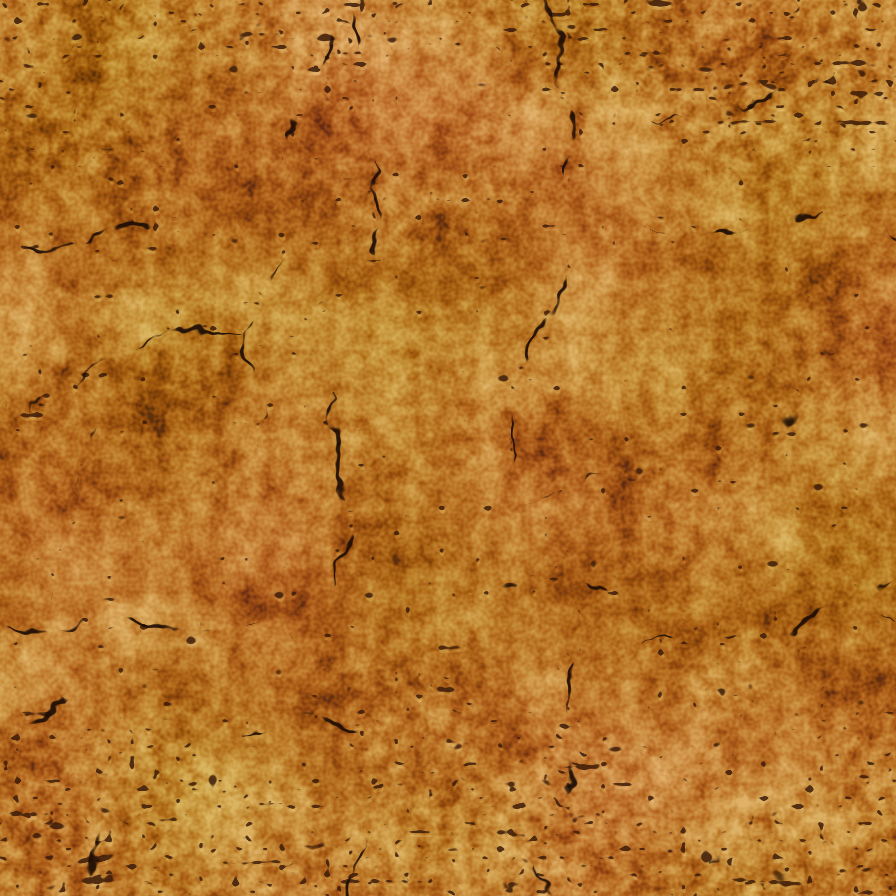
Reproduce this texture procedurally as a Shadertoy shader.

```glsl
// Weathered ochre plaster: rusty stain bands, pale flecks, pits and broken cracks.
// Layers of gradient noise add up to one tone, which a five-colour ramp turns into
// pigment; wandering crack segments and thresholded pits are then inked on top.

const vec3 INK   = vec3(0.11, 0.05, 0.02);
const vec3 UMBER = vec3(0.38, 0.18, 0.06);
const vec3 BROWN = vec3(0.55, 0.27, 0.05);
const vec3 RUST  = vec3(0.66, 0.36, 0.08);
const vec3 OCHRE = vec3(0.73, 0.46, 0.15);
const vec3 STRAW = vec3(0.79, 0.57, 0.25);
const vec3 CREAM = vec3(0.87, 0.70, 0.40);
const int CRACKS = 22;

float hash(vec2 p) {
    vec3 q = fract(vec3(p.xyx) * 0.1031);
    q += dot(q, q.yzx + 33.33);
    return fract((q.x + q.y) * q.z);
}

float gradientDot(vec2 cell, vec2 offset) {
    float angle = 6.2832 * hash(cell);
    return dot(vec2(cos(angle), sin(angle)), offset);
}

// Gradient noise scaled to a standard deviation of about one.
float noise(vec2 p) {
    vec2 i = floor(p), f = p - i;
    vec2 u = f * f * f * (f * (f * 6.0 - 15.0) + 10.0);
    vec2 e = vec2(1.0, 0.0);
    float low = mix(gradientDot(i, f), gradientDot(i + e.xy, f - e.xy), u.x);
    float high = mix(gradientDot(i + e.yx, f - e.yx), gradientDot(i + e.xx, f - e.xx), u.x);
    return 4.7 * mix(low, high, u.y);
}

float fbm(vec2 p, int octaves) {
    float sum = 0.0, amplitude = 0.87;
    for (int i = 0; i < octaves; i++) {
        sum += amplitude * noise(p);
        p = p * 2.03 + vec2(17.3, 9.1);
        amplitude *= 0.5;
    }
    return sum;
}

// Stain with a crisp wavy lower edge that fades out upwards.
float stainBand(vec2 p, float height, float fade) {
    float d = p.y - height - 0.022 * noise(vec2(p.x * 3.0, height * 40.0))
            - 0.005 * noise(p * 22.0);
    return smoothstep(-0.025, 0.012, d) * exp(-max(d, 0.0) / fade);
}

// Distance to a bowed segment that repeats across the canvas edges.
float crackDistance(vec2 p, vec2 centre, float angle, float len, float bow) {
    vec2 q = fract(p - centre + 0.5) - 0.5;
    vec2 dir = vec2(cos(angle), sin(angle));
    float along = dot(q, dir), reach = 0.5 * len;
    float t = clamp(along / reach, -1.0, 1.0);
    float across = dot(q, vec2(-dir.y, dir.x)) - bow * len * (1.0 - t * t);
    return length(vec2(along - t * reach, across)) + 0.002 * smoothstep(0.6, 1.0, abs(t));
}

float nearestCrack(vec2 p) {
    float nearest = 1.0;
    for (int i = 0; i < CRACKS; i++) {
        float k = float(i);
        vec2 centre = fract(vec2(0.31, 0.62) + k * vec2(0.7549, 0.5698));
        float steep = step(0.55, hash(vec2(k, 3.0)));
        float angle = mix(0.9 * (hash(vec2(k, 7.0)) - 0.5), 1.1 + 0.7 * hash(vec2(k, 11.0)), steep);
        float len = mix(0.1, 0.36, hash(vec2(k, 19.0)));
        float bow = 0.3 * (hash(vec2(k, 23.0)) - 0.5);
        nearest = min(nearest, crackDistance(p, centre, angle, len, bow));
    }
    return nearest;
}

// Small round pits plus torn horizontal dashes where the surface is rough.
float pits(vec2 p, float rough) {
    float dots = noise(p * vec2(78.0, 105.0) + 5.0) - 2.3 + 0.55 * rough;
    float holes = noise(p * vec2(40.0, 58.0) + 31.0) - 2.55 + 0.35 * rough;
    float dashes = noise(p * vec2(13.0, 92.0) + 63.0) + 0.35 * noise(p * 85.0) - 2.9 + 0.8 * rough;
    return smoothstep(0.0, 0.45, max(max(dots, holes), dashes));
}

vec3 pigment(float tone) {
    vec3 c = mix(UMBER, BROWN, smoothstep(-2.4, -1.55, tone));
    c = mix(c, RUST, clamp((tone + 1.55) / 0.8, 0.0, 1.0));
    c = mix(c, OCHRE, clamp((tone + 0.75) / 0.9, 0.0, 1.0));
    c = mix(c, STRAW, clamp((tone - 0.15) / 1.05, 0.0, 1.0));
    return mix(c, CREAM, clamp((tone - 1.2) / 1.6, 0.0, 1.0));
}

void mainImage(out vec4 fragColor, in vec2 fragCoord) {
    vec2 p = fragCoord / iResolution.y;
    float pixel = 1.0 / iResolution.y;

    // Cracks wander with the warped plane and open only here and there
    vec2 warp = vec2(fbm(p * 11.0 + 3.0, 4), fbm(p * 11.0 + 47.0, 4));
    float d = nearestCrack(p + 0.0075 * warp);
    float open = smoothstep(-0.3, 1.1, fbm(p * 17.0 + 71.0, 3));
    float width = 0.0024 * open;
    float crack = open * (1.0 - smoothstep(width - pixel, width + pixel, d));
    float halo = exp(-d / 0.008);

    // Rough zones lie towards the top and bottom and along the cracks
    float rough = smoothstep(0.22, 0.45, abs(p.y - 0.52) + 0.06 * noise(p * 5.0 + 13.0));
    float wear = rough + 0.9 * halo;
    float pit = pits(p, wear);
    float rim = max(pits(p + vec2(-0.001, 0.004), wear) - pit, 0.0);

    // Tone from broad stains down to fine grain
    float stain = stainBand(p, 0.32, 0.055) + 0.75 * stainBand(p, 0.7, 0.04)
                + 0.5 * stainBand(p, 0.14, 0.05);
    float tone = 0.36 - 1.15 * stain;
    tone += 0.48 * fbm(p * vec2(3.2, 5.5) + 21.0, 4);
    tone += 0.32 * fbm(p * vec2(15.0, 11.0) + 37.0, 3);
    tone += 0.24 * fbm(p * vec2(38.0, 7.0) + 53.0, 2);
    tone += (0.42 + 0.16 * rough) * fbm(p * 52.0 + 83.0, 3) * (1.0 - 0.4 * min(stain, 1.0));
    tone += 0.24 * noise(p * 205.0 + 91.0);
    tone += 0.8 * rim - 0.6 * halo * open;

    vec3 color = pigment(tone);
    color += vec3(0.008, -0.006, 0.012) * noise(p * 4.0 + 97.0);
    color = mix(color, mix(UMBER, INK, 0.55), 0.85 * pit);
    color = mix(color, INK, 0.92 * crack);
    fragColor = vec4(clamp(color, 0.0, 1.0), 1.0);
}
```
